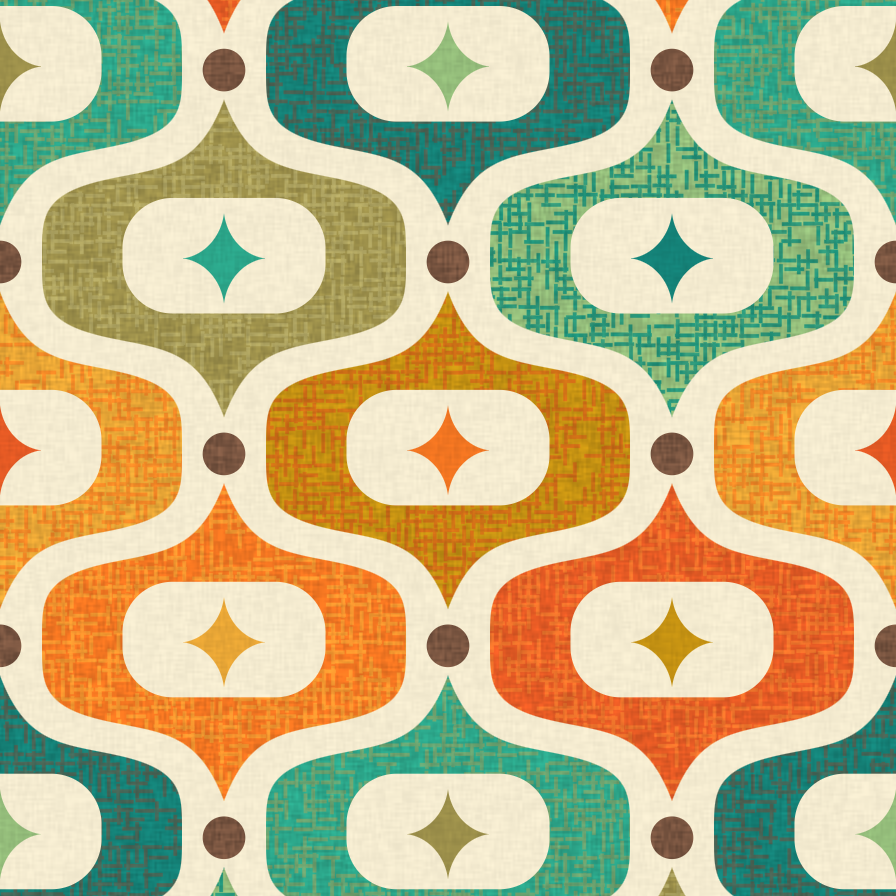
A WebGL 2 fragment shader for this pattern:

```glsl
#version 300 es
precision highp float;
// Mid-century ogee drops in brick rows, with windows, stars, dots and a woven-cloth grain.

#define CELL vec2(0.5, 0.4284)          // repeat of one lattice; two lattices interlock
#define TOP_ROW 0.9258                  // height of the first row of drops
#define BODY vec2(0.2031, 0.0938)       // half size of a drop without its points
#define POINT vec2(0.03125, 0.0833)     // falloff width and height of the points
#define WINDOW vec2(0.1133, 0.0645)     // half size of the inner window
#define CORNER 0.056
#define STAR vec2(0.0455, 0.0505)
#define DOT_RADIUS 0.0238
#define THREAD_PITCH 0.0104
#define GRAIN 0.13

uniform vec2 u_resolution;
out vec4 fragColor;

const vec3 CREAM = vec3(0.958, 0.922, 0.815);
const vec3 BROWN = vec3(0.47, 0.33, 0.25);

// Teal, deep teal, olive, leaf, amber, mustard, orange, red
const vec3 CLOTH[8] = vec3[8](
  vec3(0.17, 0.65, 0.54), vec3(0.08, 0.51, 0.47),
  vec3(0.61, 0.56, 0.29), vec3(0.58, 0.74, 0.48),
  vec3(0.91, 0.65, 0.21), vec3(0.77, 0.57, 0.07),
  vec3(0.95, 0.46, 0.13), vec3(0.89, 0.35, 0.14));
const vec3 THREAD[8] = vec3[8](
  vec3(0.45, 0.63, 0.42), vec3(0.31, 0.38, 0.32),
  vec3(0.69, 0.65, 0.39), vec3(0.10, 0.56, 0.47),
  vec3(0.94, 0.51, 0.14), vec3(0.81, 0.41, 0.09),
  vec3(0.95, 0.60, 0.19), vec3(0.93, 0.46, 0.17));

float hash(vec2 p) {
  vec3 q = fract(p.xyx * vec3(0.1031, 0.1030, 0.0973));
  q += dot(q, q.yzx + 33.33);
  return fract((q.x + q.y) * q.z);
}

float noise(vec2 p) {
  vec2 i = floor(p), f = fract(p);
  f = f * f * (3.0 - 2.0 * f);
  return mix(mix(hash(i), hash(i + vec2(1, 0)), f.x),
             mix(hash(i + vec2(0, 1)), hash(i + vec2(1, 1)), f.x), f.y);
}

// Antialiased coverage of a signed field, given its change per pixel
float fill(float field, float change) {
  return clamp(0.5 - field / max(change, 1e-5), 0.0, 1.0);
}

// Broken horizontal threads
float dashes(vec2 p) {
  vec2 s = p / THREAD_PITCH;
  float row = floor(s.y);
  float along = s.x / 2.3 + 7.0 * hash(vec2(row, 3.0));
  float chance = hash(vec2(row, floor(along)));
  float across = abs(fract(s.y) - 0.5 + 0.35 * (chance - 0.65));
  float ends = smoothstep(0.5, 0.42, abs(fract(along) - 0.5));
  return step(0.36, chance) * ends * smoothstep(0.29, 0.12, across);
}

// Rounded body drawn out to a concave point above and below
float ogee(vec2 p) {
  p = abs(p);
  float spike = POINT.y * exp(-p.x / POINT.x);
  float side = p.x / BODY.x, rise = max(p.y - spike, 0.0) / BODY.y;
  return side * side * side + rise * rise * rise * rise - 1.0;
}

float roundBox(vec2 p) {
  vec2 d = abs(p) - WINDOW + CORNER;
  return length(max(d, 0.0)) + min(max(d.x, d.y), 0.0) - CORNER;
}

// Four-pointed star cut by circular arcs
float star(vec2 p) {
  const vec2 arcCentre = vec2(1.15);
  vec2 q = abs(p) / STAR;
  float arc = length(vec2(1.0, 0.0) - arcCentre) - length(q - arcCentre);
  return max(arc, q.x + q.y - 1.0) * STAR.x;
}

void main() {
  float px = 1.0 / min(u_resolution.x, u_resolution.y);
  vec2 p = gl_FragCoord.xy * px;
  vec2 down = vec2(p.x, TOP_ROW - p.y);

  // Woven surface
  float weave = noise(p * vec2(90, 380)) + noise(p.yx * vec2(90, 380) + 57.0) - 1.0;
  float threads = max(dashes(p + 2.0), dashes(p.yx + 5.0));
  threads *= 0.75 + 0.25 * noise(p * 150.0);
  vec3 color = CREAM * (1.0 + 0.035 * weave);

  for (int k = 0; k < 2; k++) {
    vec2 grid = down / CELL - 0.5 * float(k);
    vec2 id = floor(grid + 0.5);
    vec2 local = (grid - id) * CELL;

    // Colour pair by row; the pair swaps sides every four rows
    int row = 2 * int(id.y) + k;
    int kind = 2 * (row & 3) + ((int(id.x) + (row >> 2)) & 1);
    int starKind = kind ^ ((kind == 4 || kind == 5) ? 3 : 2);

    // Drop
    vec3 cloth = mix(CLOTH[kind], THREAD[kind], threads) * (1.0 + GRAIN * weave);
    float drop = ogee(local);
    color = mix(color, cloth, fill(drop, fwidth(drop)));

    // Window and star
    vec3 paper = CREAM * (1.0 + 0.035 * weave);
    color = mix(color, paper, fill(roundBox(local + vec2(0.0, 0.003)), px));
    vec3 starColor = CLOTH[starKind] * (1.0 + 0.5 * GRAIN * weave);
    color = mix(color, starColor, fill(star(local), px));

    // Dots between the points
    vec2 toDot = vec2(abs(local.x) - 0.5 * CELL.x, local.y - 0.004);
    vec3 dotColor = BROWN * (1.0 + 1.6 * GRAIN * weave);
    color = mix(color, dotColor, fill(length(toDot) - DOT_RADIUS, px));
  }
  fragColor = vec4(color, 1.0);
}
```
